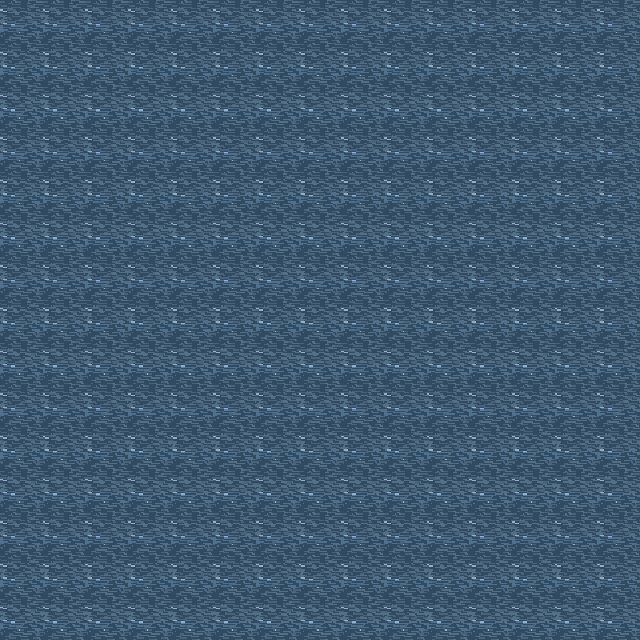
Reproduce this texture procedurally as a WebGL 2 fragment shader.

```glsl
#version 300 es
precision highp float;

uniform vec2 u_resolution;
out vec4 fragColor;

const float REPEATS = 15.0;      // tiles across and down
const float CELLS = 32.0;        // cells per tile side
const float DASH = 4.0;          // mean dash length in cells
const float BEND = 0.62;         // height of the ripple steps in cells
const float CALM_COVER = 0.36;   // share of lit dashes in the trough
const float CREST_COVER = 0.13;  // extra share near the crest
const float ROW_CONTRAST = 0.29; // lit rows alternate with darker ones
const float PALE_SHARE = 0.40;
const float BLUE_SHARE = 0.50;
const float FILTER_WIDTH = 0.3;  // smoothing width in output samples
const int TAPS = 4;
const float TAU = 6.28319;

const vec3 DEEP = vec3(0.19, 0.29, 0.38);
const vec3 MID = vec3(0.29, 0.39, 0.48);
const vec3 PALE = vec3(0.33, 0.44, 0.53);
const vec3 BLUE = vec3(0.31, 0.44, 0.56);
const vec3 GLINT = vec3(0.59, 0.69, 0.79);
const vec3 GLINT_SHADE = vec3(0.32, 0.50, 0.70);

// Glints: left cell, row from the top, length
const vec3 GLINTS[5] = vec3[5](
    vec3(0.0, 7.0, 2.0), vec3(2.0, 8.0, 3.0), vec3(2.0, 17.0, 3.0),
    vec3(8.0, 18.0, 3.0), vec3(14.0, 24.0, 1.0));
const vec3 SHADE_DASH = vec3(8.0, 19.0, 3.0);

float hash(vec2 p, float seed) {
    uvec2 q = uvec2(p);
    uint h = q.x * 374761393u + q.y * 668265263u + uint(seed) * 974711u;
    h = (h ^ (h >> 13u)) * 1274126177u;
    h = (h ^ (h >> 15u)) * 2246822519u;
    return float((h ^ (h >> 16u)) >> 8u) / 16777216.0;
}

// Index of the dash that holds a cell, with uneven ends that wrap
float dashIndex(float column, float row) {
    float count = CELLS / DASH;
    float x = mod(column + floor(hash(vec2(row, 0.0), 1.0) * CELLS), CELLS);
    float index = floor(x / DASH);
    float start = floor(hash(vec2(index, row), 2.0) * DASH);
    return mod(index - step(x - index * DASH + 0.5, start) + count, count);
}

bool insideDash(vec2 cell, vec3 dash) {
    return cell.y == dash.y && cell.x >= dash.x && cell.x < dash.x + dash.z;
}

vec3 waterColor(vec2 uv) {
    vec2 tile = fract(uv * REPEATS);
    vec2 cell = min(floor(vec2(tile.x, 1.0 - tile.y) * CELLS), CELLS - 1.0);
    float depth = (cell.y + 0.5) / CELLS;

    // Long flat dashes take a single step where the ripple peaks
    float ripple = BEND * sin(TAU * (cell.x / CELLS + cell.y / CELLS));
    float row = mod(cell.y + floor(ripple + 0.5) + CELLS, CELLS);
    vec2 dash = vec2(dashIndex(cell.x, row), row);

    // Dashes are a little denser toward the crest and on every other row
    float crest = smoothstep(0.0, 0.5, depth) * (1.0 - smoothstep(0.68, 0.8, depth));
    float alternate = mod(row, 2.0) * 2.0 - 1.0;
    float cover = CALM_COVER + CREST_COVER * crest + ROW_CONTRAST * alternate;

    // Stepping by three spreads the lit dashes, joining some into long lines
    float count = CELLS / DASH;
    float order = fract(dash.x * 3.0 / count + hash(vec2(0.0, row), 3.0));
    vec3 color = DEEP;
    if (order < cover) {
        color = hash(dash, 4.0) < PALE_SHARE ? PALE : MID;
        bool blueBand = depth > 0.5 && depth < 0.74;
        if (blueBand && hash(dash, 5.0) < BLUE_SHARE) color = BLUE;
    }

    // Small reflections
    if (insideDash(cell, SHADE_DASH)) color = GLINT_SHADE;
    for (int i = 0; i < 5; i++) {
        if (insideDash(cell, GLINTS[i])) color = GLINT;
    }
    return color;
}

void main() {
    // Average several taps to smooth the cell edges
    vec3 sum = vec3(0.0);
    for (int j = 0; j < TAPS; j++) {
        for (int i = 0; i < TAPS; i++) {
            vec2 offset = (vec2(i, j) + 0.5) / float(TAPS) - 0.5;
            sum += waterColor((gl_FragCoord.xy + offset * FILTER_WIDTH) / u_resolution);
        }
    }
    fragColor = vec4(sum / float(TAPS * TAPS), 1.0);
}
```
